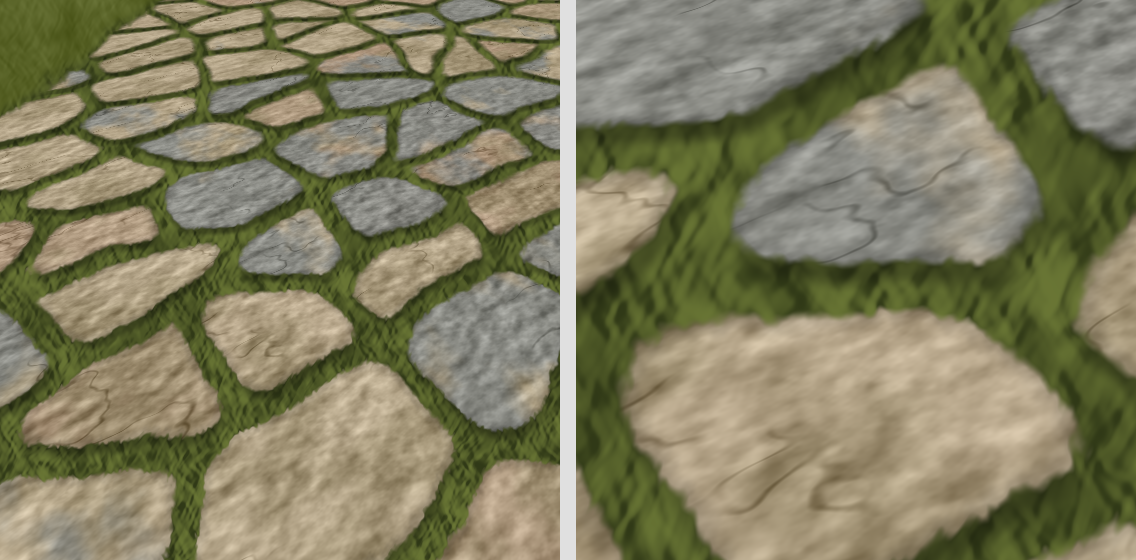
Left, the full canvas; right, a detail of the centre.
This texture is drawn by a Shadertoy shader. Its source:

```glsl
// Irregular flagstone paving with grass joints, receding towards a high horizon.
// A stretched Voronoi pattern on a perspective ground plane gives the slabs;
// layered value noise gives weathered rock, joint shadows and blades of grass.

const float HORIZON = 1.35;              // height of the vanishing line
const vec2  SLAB_SIZE = vec2(0.36, 0.21);
const vec2  SLAB_AXIS = vec2(0.891, 0.454);
const float JITTER = 0.78;
const float HALF_JOINT = 0.018;
const float JOINT_VARIATION = 0.010;
const float CORNER_ROUNDING = 0.035;
const vec2  LAWN_EDGE = vec2(0.79, 0.70); // height at left side, slope

const vec3 SAND = vec3(0.715, 0.655, 0.545);
const vec3 OCHRE = vec3(0.590, 0.535, 0.415);
const vec3 ROSE = vec3(0.670, 0.565, 0.470);
const vec3 SLATE = vec3(0.520, 0.530, 0.515);
const vec3 GRASS_DARK = vec3(0.190, 0.225, 0.090);
const vec3 GRASS_MID = vec3(0.295, 0.335, 0.145);
const vec3 GRASS_LIGHT = vec3(0.410, 0.460, 0.205);
const vec3 LAWN = vec3(0.345, 0.385, 0.150);

float hash(vec2 p) {
    vec3 q = fract(vec3(p.xyx) * 0.1031);
    q += dot(q, q.yzx + 33.33);
    return fract((q.x + q.y) * q.z);
}

vec2 hash2(vec2 p) {
    return vec2(hash(p + 11.7), hash(p + 73.3));
}

float noise(vec2 p) {
    vec2 i = floor(p), f = fract(p);
    f = f * f * (3.0 - 2.0 * f);
    return mix(mix(hash(i), hash(i + vec2(1, 0)), f.x),
               mix(hash(i + vec2(0, 1)), hash(i + vec2(1, 1)), f.x), f.y);
}

float fbm(vec2 p) {
    float sum = 0.0, amp = 0.533;
    for (int i = 0; i < 4; i++) {
        sum += amp * noise(p);
        p = mat2(1.6, 1.2, -1.2, 1.6) * p + 7.3;
        amp *= 0.5;
    }
    return sum;
}

float smoothMin(float a, float b, float k) {
    float h = max(k - abs(a - b), 0.0) / k;
    return min(a, b) - h * h * k * 0.25;
}

// Canvas position to ground plane, turned so x runs along the slabs
vec2 toGround(vec2 uv) {
    vec2 g = vec2(uv.x - 0.5, 1.0) / (HORIZON - uv.y);
    return vec2(dot(g, SLAB_AXIS), dot(g, vec2(-SLAB_AXIS.y, SLAB_AXIS.x)));
}

vec2 slabCentre(vec2 cell) {
    return cell + 0.5 + JITTER * (hash2(cell) - 0.5);
}

// Distance inside the slab outline (negative in joints) and the slab's cell
float slabInset(vec2 uv, out vec2 slab) {
    vec2 ground = toGround(uv);
    ground += 0.030 * (vec2(noise(ground * 9.0), noise(ground * 9.0 + 40.0)) - 0.5);
    ground += 0.012 * (vec2(fbm(ground * 32.0), fbm(ground * 32.0 + 20.0)) - 0.5);
    vec2 p = ground / SLAB_SIZE, home = floor(p), nearest = vec2(0);
    float best = 1e5;
    for (int j = -1; j <= 1; j++)
    for (int i = -1; i <= 1; i++) {
        vec2 cell = home + vec2(i, j), r = slabCentre(cell) - p;
        if (dot(r, r) < best) { best = dot(r, r); nearest = r; slab = cell; }
    }
    float inset = 1.0;
    for (int j = -2; j <= 2; j++)
    for (int i = -2; i <= 2; i++) {
        if (i == 0 && j == 0) continue;
        vec2 r = slabCentre(slab + vec2(i, j)) - p;
        vec2 n = normalize(r - nearest);
        float edge = dot(0.5 * (r + nearest), n) / length(n / SLAB_SIZE);
        inset = smoothMin(inset, edge, CORNER_ROUNDING);
    }
    return inset - HALF_JOINT - JOINT_VARIATION * hash(slab + 5.0);
}

vec3 rockColour(vec2 ground, vec2 slab, float nearness) {
    vec2 s = ground + hash2(slab + 9.0) * 20.0;
    float patches = fbm(s * vec2(7.0, 11.0));
    float grain = fbm(s * vec2(26.0, 55.0));
    float relief = grain - fbm(s * vec2(26.0, 55.0) + vec2(-0.25, 0.5));
    float speck = noise(s * vec2(110.0, 160.0)) - 0.5;
    float kind = hash(slab + 31.0);

    vec3 warm = mix(SAND, ROSE, smoothstep(0.45, 0.9, hash(slab + 47.0)) * 0.8);
    vec3 col = mix(warm, OCHRE, smoothstep(0.38, 0.68, patches) * 0.75);
    float slate = smoothstep(0.60, 0.82, kind + 0.7 * (fbm(s * 8.0 + 60.0) - 0.5));
    col = mix(col, SLATE, slate * 0.9);
    col += 0.20 * (grain - 0.5) + 0.24 * relief * nearness + 0.06 * speck * nearness;

    float vein = abs(fbm(s * vec2(5.0, 13.0) + 90.0) - 0.5);
    float crack = 1.0 - smoothstep(0.0, 0.018, vein);
    return col - 0.13 * crack * smoothstep(0.5, 0.65, noise(s * 9.0 + 15.0));
}

void mainImage(out vec4 fragColor, in vec2 fragCoord) {
    vec2 uv = fragCoord / iResolution.xy;
    float depth = HORIZON - uv.y;
    float nearness = smoothstep(0.3, 0.8, depth);
    vec2 ground = toGround(uv);

    // Blades leaning both ways
    vec2 bend = uv + 0.03 * vec2(fbm(uv * 12.0), fbm(uv * 12.0 + 30.0));
    float bladesA = noise(vec2(bend.x * 150.0 + bend.y * 70.0, bend.y * 45.0));
    float bladesB = noise(vec2(bend.x * 190.0 - bend.y * 90.0, bend.y * 60.0) + 50.0);
    float blades = 0.5 * (bladesA + bladesB);

    // Slab outline, trimmed by the lawn and ruffled by grass
    vec2 slab, unused;
    float inset = slabInset(uv, slab);
    float lawn = uv.y - LAWN_EDGE.x - LAWN_EDGE.y * uv.x + 0.05 * (fbm(uv * 18.0) - 0.5);
    inset = min(inset, -lawn / depth) - 0.010 * (blades - 0.5);
    float soft = 0.0015 + 0.0022 / (depth * depth);
    float rock = smoothstep(-soft, soft, inset);

    // Grass, darkened below the slab standing behind it
    float above = slabInset(uv + vec2(-0.004, 0.016 * depth), unused);
    float shade = smoothstep(-0.008, 0.012, above) * (1.0 - smoothstep(-0.02, 0.02, lawn));
    float tufts = fbm(uv * 16.0 + 4.0);
    vec3 grass = mix(GRASS_DARK, GRASS_MID, smoothstep(0.15, 0.55, blades));
    grass = mix(grass, GRASS_LIGHT, smoothstep(0.45, 0.9, blades * 0.6 + tufts * 0.55));
    grass *= 1.0 - 0.30 * shade;
    vec3 meadow = LAWN + 0.09 * (blades - 0.5) + 0.12 * (tufts - 0.5);
    grass = mix(grass, meadow, smoothstep(-0.01, 0.03, lawn));

    // Rock with a slightly soiled rim
    vec3 stone = rockColour(ground, slab, nearness);
    stone *= 0.86 + 0.14 * smoothstep(0.0, 0.016, inset);

    fragColor = vec4(clamp(mix(grass, stone, rock), 0.0, 1.0), 1.0);
}
```
